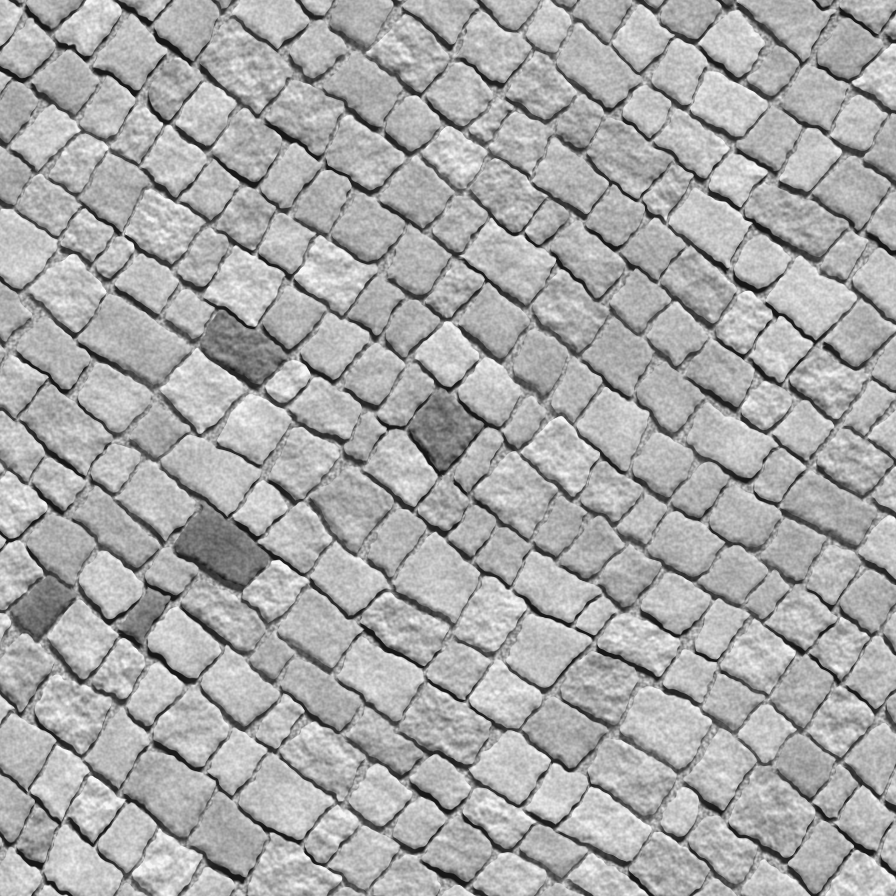
Reproduce this texture procedurally as a Shadertoy shader.

```glsl
const float STONE_SIZE = 0.062;              // mean stone pitch on the canvas
const vec2 ROW_DIR = vec2(0.8, -0.6);        // rows fall to the right
const vec2 LIGHT = vec2(-0.38, 0.925);       // toward the sun, in row space
const float SHADOW_TONE = 0.09;
const float MORTAR_TONE = 0.65;
const float STONE_TONE = 0.735;

vec2 hash22(vec2 p) {
    vec3 a = fract(p.xyx * vec3(0.1031, 0.1030, 0.0973));
    a += dot(a, a.yzx + 33.33);
    return fract((a.xx + a.yz) * a.zy);
}

float cornerSlope(vec2 cell, vec2 offset) {
    float angle = 6.2832 * hash22(cell).x;
    return dot(vec2(cos(angle), sin(angle)), offset);
}

float gradientNoise(vec2 p) {
    vec2 i = floor(p), f = p - i;
    vec2 u = f * f * f * (f * (f * 6.0 - 15.0) + 10.0);
    vec2 e = vec2(1.0, 0.0);
    float low = mix(cornerSlope(i, f), cornerSlope(i + e, f - e), u.x);
    float high = mix(cornerSlope(i + e.yx, f - e.yx), cornerSlope(i + e.xx, f - e.xx), u.x);
    return mix(low, high, u.y);
}

vec2 noisePair(vec2 p) {
    return vec2(gradientNoise(p), gradientNoise(p + 31.7));
}

float fbm(vec2 p) {
    float sum = 0.0, amp = 1.0;
    for (int i = 0; i < 3; i++) {
        sum += amp * gradientNoise(p);
        p = mat2(1.6, 1.2, -1.2, 1.6) * p + 5.3;
        amp *= 0.5;
    }
    return sum;
}

float roundedBox(vec2 p, vec2 halfSize, float radius) {
    vec2 d = abs(p) - halfSize + radius;
    return length(max(d, 0.0)) + min(max(d.x, d.y), 0.0) - radius;
}

// Uneven joint position at a whole-number grid line
float jointAt(float line, float row, float jitter) {
    return line + jitter * (hash22(vec2(line, row)).x - 0.5);
}

// Signed distance to one stone of a row; x is the row coordinate
float stoneDistance(float x, float y, float stretch, vec2 cell) {
    vec2 low = vec2(jointAt(cell.x, cell.y, 0.58), jointAt(cell.y, 77.0, 0.3));
    vec2 high = vec2(jointAt(cell.x + 1.0, cell.y, 0.58), jointAt(cell.y + 1.0, 77.0, 0.3));
    vec2 shape = hash22(cell + 13.0), bend = hash22(cell + 41.0) - 0.5;
    vec2 local = vec2(x, y) - 0.5 * (low + high);
    vec2 halfSize = 0.5 * (high - low) * mix(vec2(0.88), vec2(1.06), hash22(cell + 91.0));
    local.x /= stretch;
    halfSize.x /= stretch;
    float turn = 0.3 * (shape.x - 0.5);
    local = mat2(cos(turn), sin(turn), -sin(turn), cos(turn)) * local;
    local *= 1.0 + 0.6 * bend * local.yx;
    return roundedBox(local, halfSize - 0.02, mix(0.05, 0.22, shape.y * shape.y));
}

// Nearest stone: x = signed distance, y = random id
vec2 paving(vec2 q) {
    q += 0.07 * noisePair(q * 2.3) + 0.045 * noisePair(q * 6.5);
    float nearest = 9.0, second = 9.0, id = 0.0;
    for (int j = -1; j <= 1; j++) {
        float row = floor(q.y) + float(j);
        vec2 rowRandom = hash22(vec2(row, 5.0));
        float stretch = mix(0.8, 1.15, rowRandom.x);
        float x = q.x * stretch + 7.0 * rowRandom.y;
        for (int i = -1; i <= 1; i++) {
            vec2 cell = vec2(floor(x) + float(i), row);
            float d = stoneDistance(x, q.y, stretch, cell);
            second = min(second, max(d, nearest));
            if (d < nearest) {
                nearest = d;
                id = hash22(cell + 7.0).y;
            }
        }
    }
    return vec2(max(nearest, 0.5 * (nearest - second) + 0.035), id);
}

float stoneTone(vec2 q, float id) {
    vec2 traits = hash22(vec2(id * 613.0, 3.0));
    vec2 at = q + id * 40.0;
    float relief = fbm(at * 3.0) - fbm((at + 0.06 * LIGHT) * 3.0);
    float tone = STONE_TONE + 0.13 * (traits.x - 0.5) + 0.1 * gradientNoise(at * 1.3);
    tone -= 0.24 * step(0.975, id);
    return tone + relief * mix(0.12, 0.5, traits.y * traits.y);
}

void mainImage(out vec4 fragColor, in vec2 fragCoord) {
    vec2 p = fragCoord / iResolution.y;
    vec2 bent = p + 0.03 * noisePair(p * 2.2);
    vec2 q = vec2(dot(bent, ROW_DIR), dot(bent, vec2(-ROW_DIR.y, ROW_DIR.x))) / STONE_SIZE;
    float pixel = 1.0 / (iResolution.y * STONE_SIZE);

    vec2 stone = paving(q);
    float nearLight = paving(q + 0.07 * LIGHT).x;
    float farLight = paving(q + 0.14 * LIGHT).x;
    float cover = 1.0 - smoothstep(-0.6 * pixel, 0.6 * pixel + 0.01, stone.x);
    float grain = gradientNoise(p * 190.0) + 0.7 * gradientNoise(p.yx * 317.0);

    // Sandy joints with cast shadows
    float depth = 0.85 + 0.6 * gradientNoise(p * 9.0);
    float blocker = min(nearLight, farLight + 0.02);
    float shadow = clamp(depth, 0.3, 1.0) * (1.0 - smoothstep(-0.04, 0.04, blocker));
    float mortar = mix(MORTAR_TONE + 0.3 * grain, SHADOW_TONE, shadow);

    // Worn stone faces with sunlit and shaded rims
    float slope = clamp((nearLight - stone.x) / 0.07, -1.0, 1.0);
    float rim = smoothstep(-0.12, 0.0, stone.x);
    float face = stoneTone(q, stone.y) + 0.11 * grain;
    face += rim * slope * (slope > 0.0 ? 0.13 : 0.28);

    fragColor = vec4(vec3(clamp(mix(mortar, face, cover), 0.04, 0.96)), 1.0);
}
```
